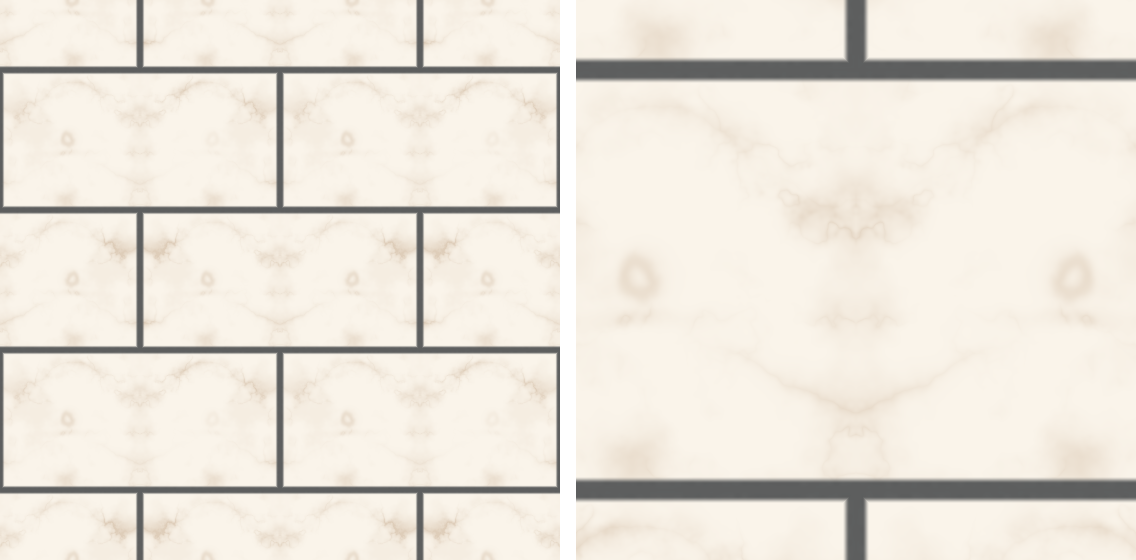
Left: the whole. Right: its middle third, enlarged.
Give the GLSL for this texture, as a WebGL 2 fragment shader.

```glsl
#version 300 es
precision highp float;
// Cream marble bricks in running bond, two across and four rows, with soft grey joints.
// Veins are noise contours gathered around curves in brick coordinates, nearly mirrored
// about the brick centre; alternate rows vary in strength, so the sheet wraps.

uniform vec2 u_resolution;
out vec4 outColor;

const float TAU = 6.2831853;

float hash(vec2 p) {
  vec3 h = fract(vec3(p.xyx) * 0.1031);
  h += dot(h, h.yzx + 33.33);
  return fract((h.x + h.y) * h.z);
}

float noise(vec2 p) {
  vec2 cell = floor(p), f = fract(p);
  f = f * f * (3.0 - 2.0 * f);
  float low = mix(hash(cell), hash(cell + vec2(1, 0)), f.x);
  float high = mix(hash(cell + vec2(0, 1)), hash(cell + vec2(1, 1)), f.x);
  return mix(low, high, f.y);
}

float fbm(vec2 p) {
  float sum = 0.0, amp = 0.52;
  for (int i = 0; i < 5; i++) {
    sum += amp * noise(p);
    p = mat2(1.6, 1.2, -1.2, 1.6) * p + 17.3;
    amp *= 0.5;
  }
  return sum;
}

float bell(float d, float width) {
  return exp(-d * d / (width * width));
}

// Vein strength; q.x runs -1..1 and q.y -0.5..0.5 over one brick.
float marble(vec2 q, float oddRow) {
  vec2 m = vec2(abs(q.x), q.y);
  vec2 warp = vec2(fbm(m * 6.0 + 40.0), fbm(m * 6.0 + 71.0)) - 0.5;
  vec2 w = m + 0.16 * warp;
  float side = 0.5 - abs(m.x - 0.5);

  // Fine crinkled lines and the cloudy stain around them
  float line = exp(-abs(fbm(m * 5.0 + 9.0) - 0.5) * 34.0);
  float stain = smoothstep(0.35, 0.7, fbm(m * 8.0 + 23.0));
  float patches = smoothstep(0.2, 0.75, noise(q * 3.5 + 60.0 + 13.0 * oddRow));

  // Garland under the top edge, dipping at the centre and both ends
  float garland = w.y - 0.29 + 0.11 * cos(TAU * m.x);
  float veins = bell(garland, 0.075) * (0.28 * stain + 0.5 * line);
  veins += 0.4 * exp(-abs(garland) * 45.0) * (0.4 + 0.6 * stain);

  // Shallow cup near the bottom of the centre and ends
  float cup = w.y + 0.32 - 0.5 * side;
  float cupReach = bell(side, 0.24) * mix(1.0, 0.6, oddRow);
  veins += cupReach * (0.45 * exp(-abs(cup) * 40.0) + bell(cup, 0.1) * 0.35 * line);
  veins *= 0.35 + 0.65 * patches;

  // Small knot with a streak below it, fainter on one side of odd rows
  float fade = 1.0 - 0.65 * oddRow * step(0.0, q.x);
  vec2 k = m - vec2(0.5, 0.01) + 0.06 * warp;
  float knot = 0.38 * bell(length(k * vec2(1.0, 0.75)) - 0.032, 0.018);
  knot += 0.12 * bell(length(k), 0.06);
  float streak = bell(k.y + 0.1, 0.025) * bell(k.x - 0.04, 0.16);
  veins += fade * (knot + streak * (0.12 + 0.3 * line));

  // Loose specks at the brick centre and above the bottom edge
  veins += 0.3 * (1.0 - 0.7 * oddRow) * bell(length(w - vec2(0.0, -0.06)), 0.035);
  veins += 0.4 * stain * bell(length(w - vec2(0.52, -0.4)), 0.07);

  // Faint drifting clouds
  float cloud = smoothstep(0.5, 0.78, fbm(m * 4.0 + 5.0));
  return veins + cloud * (0.16 + 0.2 * line);
}

void main() {
  vec2 uv = gl_FragCoord.xy / u_resolution;

  // Brick layout: joints lie at odd eighths of the height
  float row = floor(uv.y * 4.0 + 0.5);
  float oddRow = mod(row, 2.0);
  vec2 brick = vec2(uv.x * 2.0 + 0.5 * (1.0 - oddRow), uv.y * 4.0 + 0.5);
  vec2 q = vec2(fract(brick.x) * 2.0 - 1.0, fract(brick.y) - 0.5);

  // Marble face
  vec3 cream = vec3(0.98, 0.957, 0.918);
  vec3 veinTan = vec3(0.85, 0.775, 0.69);
  vec3 color = mix(cream, veinTan, clamp(marble(q, oddRow), 0.0, 0.85));

  // Soft joint, with the distance to the brick edge in canvas units
  vec2 inset = 0.25 * (vec2(1.0, 0.5) - abs(q));
  float edge = min(inset.x, inset.y);
  float pixel = 0.5 / min(u_resolution.x, u_resolution.y);
  float joint = 1.0 - smoothstep(0.0042 - pixel, 0.0078 + pixel, edge);
  float grain = noise(fract(uv) * 256.0) - 0.5;
  vec3 grout = vec3(0.365, 0.37, 0.37) + 0.015 * grain * smoothstep(0.0, 0.004, edge);
  color = mix(color, grout, joint);

  outColor = vec4(color, 1.0);
}
```
